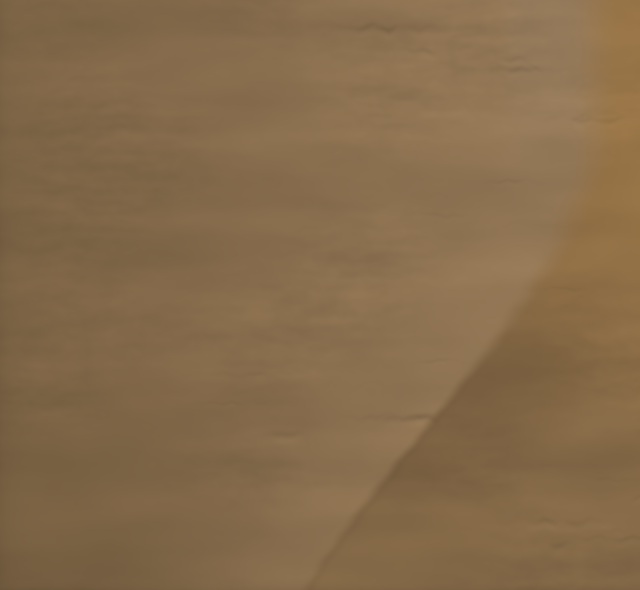
This texture is drawn by a Shadertoy shader. Its source:

```glsl
// Softly lit tan surface with blurred horizontal grain and a curved shadow edge.

const vec3 SHADE_TAN  = vec3(0.460, 0.367, 0.252);
const vec3 LIT_TAN    = vec3(0.600, 0.486, 0.350);
const vec3 GREY_SHEEN = vec3(0.582, 0.478, 0.356);
const vec3 DARK_BROWN = vec3(0.485, 0.382, 0.258);
const vec3 LOW_TAN    = vec3(0.528, 0.420, 0.286);
const vec3 AMBER      = vec3(0.602, 0.462, 0.282);

const vec2  BAND_SCALE   = vec2(1.8, 11.0);
const vec2  STREAK_SCALE = vec2(6.0, 34.0);
const vec2  MOTTLE_SCALE = vec2(9.0, 17.0);
const vec2  RIPPLE_SCALE = vec2(26.0, 62.0);
const float BAND_DEPTH   = 0.078;
const float STREAK_DEPTH = 0.048;
const float MOTTLE_DEPTH = 0.032;
const float RIPPLE_DEPTH = 0.039;
const float FLECK_DEPTH  = 0.013;
const float CREASE_DEPTH = 0.090;
const int   CREASE_COUNT = 26;

vec2 hash2(vec2 p) {
    vec3 q = fract(p.xyx * vec3(0.1031, 0.1030, 0.0973));
    q += dot(q, q.yzx + 33.33);
    return fract((q.xx + q.yz) * q.zy);
}

float cornerSlope(vec2 cell, vec2 offset) {
    float angle = 6.28318 * hash2(cell + 57.0).x;
    return dot(vec2(cos(angle), sin(angle)), offset);
}

float gradientNoise(vec2 p) {
    vec2 i = floor(p), f = fract(p);
    vec2 u = f * f * f * (f * (f * 6.0 - 15.0) + 10.0);
    vec2 e = vec2(1.0, 0.0);
    float low  = mix(cornerSlope(i, f), cornerSlope(i + e, f - e), u.x);
    float high = mix(cornerSlope(i + e.yx, f - e.yx), cornerSlope(i + 1.0, f - 1.0), u.x);
    return mix(low, high, u.y);
}

// Horizontal position of the shadow edge at height y.
float edgeX(float y) {
    return mix(0.40, 0.93, smoothstep(-0.25, 0.80, y));
}

// Short broken dark lines with a faint highlight below, scattered over the surface.
float creases(vec2 uv) {
    float sum = 0.0;
    for (int k = 0; k < CREASE_COUNT; k++) {
        vec2 seed = vec2(float(k) * 3.7 + 2.0, 19.0);
        vec2 centre = hash2(seed);
        vec2 style = hash2(seed + 41.0);
        centre.x = mix(0.2, 1.0, sqrt(centre.x));
        float halfLength = mix(0.015, 0.065, style.x);
        vec2 d = uv - centre;
        float wave = gradientNoise(vec2(uv.x * 42.0, float(k) * 5.3));
        d.y += 0.010 * wave;
        float along = exp(-d.x * d.x / (halfLength * halfLength));
        along *= smoothstep(-0.5, 0.35, gradientNoise(vec2(uv.x * 30.0, float(k) * 2.9)));
        float across = d.y / mix(0.0025, 0.0055, style.y);
        float line = exp(-across * across);
        float rim = exp(-(across + 2.2) * (across + 2.2) * 0.5);
        sum += along * (0.4 * rim - line) * mix(0.25, 0.9, style.y);
    }
    return sum;
}

void mainImage(out vec4 fragColor, in vec2 fragCoord) {
    vec2 uv = fragCoord / iResolution.xy;
    vec2 p = uv;
    p.y += 0.014 * gradientNoise(uv * vec2(5.0, 7.0));

    // Lit side brightens to the upper right, and along the curved edge.
    float edge = edgeX(uv.y);
    float fromEdge = uv.x - edge + 0.008 * gradientNoise(uv * vec2(12.0, 30.0));
    float light = 0.07 + 0.55 * smoothstep(-0.05, 0.85, uv.x) + 0.24 * uv.y;
    light += 0.22 * smoothstep(-0.34, 0.0, fromEdge) * (1.0 - 0.6 * uv.y);
    vec3 litSide = mix(SHADE_TAN, LIT_TAN, clamp(light, 0.0, 1.0));
    float sheen = smoothstep(0.77, 0.82, uv.x) * smoothstep(0.5, 1.0, uv.y);
    litSide = mix(litSide, GREY_SHEEN, 0.85 * sheen);

    // Shadow side runs from tan through brown to amber.
    vec3 shadowSide = mix(LOW_TAN, DARK_BROWN, smoothstep(0.0, 0.25, uv.y));
    shadowSide = mix(shadowSide, LOW_TAN, smoothstep(0.05, 0.30, fromEdge) * 0.8);
    shadowSide = mix(shadowSide, AMBER, smoothstep(0.28, 0.75, uv.y + 0.4 * fromEdge));

    // The edge is fairly crisp below and blurs upward; a thin dark seam fades out.
    float blur = mix(0.012, 0.045, smoothstep(0.25, 0.9, uv.y));
    vec3 color = mix(litSide, shadowSide, smoothstep(-blur, blur, fromEdge));
    float seamOffset = (fromEdge - 0.008) / 0.008;
    float seam = exp(-seamOffset * seamOffset);
    color *= 1.0 - 0.03 * seam * (1.0 - smoothstep(0.1, 0.55, uv.y));

    // Layered grain, with fine ripples gathered in irregular patches.
    float patches = smoothstep(-0.25, 0.45, gradientNoise(uv * vec2(3.0, 4.0) + 7.0));
    float tone = BAND_DEPTH * gradientNoise(p * BAND_SCALE + 3.0);
    tone += STREAK_DEPTH * gradientNoise(p * STREAK_SCALE + 11.0) * (0.4 + patches);
    tone += MOTTLE_DEPTH * gradientNoise(p * MOTTLE_SCALE + 23.0);
    tone += RIPPLE_DEPTH * gradientNoise(p * RIPPLE_SCALE + 31.0) * (0.15 + patches);
    tone += FLECK_DEPTH * gradientNoise(p * vec2(70.0, 95.0)) * (0.3 + patches);
    tone += CREASE_DEPTH * creases(uv);
    color *= 0.99 + tone;

    // Slight darkening at the left and lower borders.
    color *= 1.0 - 0.05 * exp(-uv.x * 70.0) - 0.06 * exp(-uv.y * 110.0);
    fragColor = vec4(color, 1.0);
}
```
